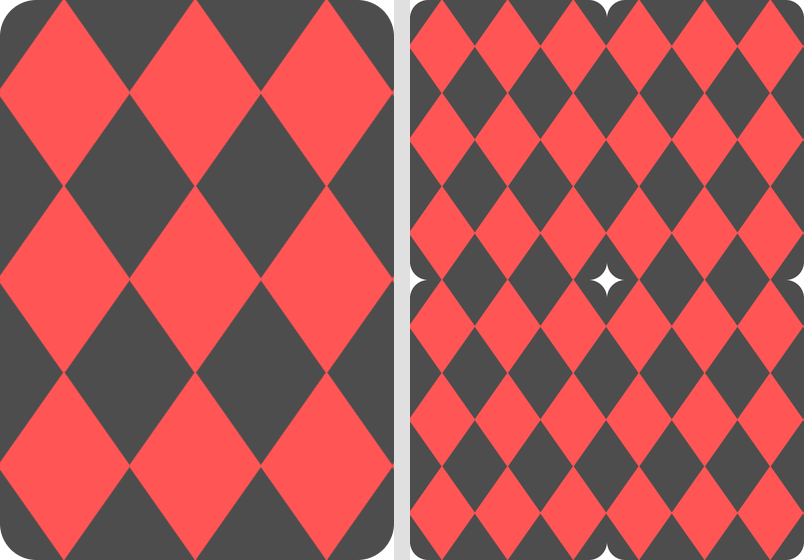
Left, the tile; right, the same tile 2 across and 2 down.
This pattern is drawn by a Shadertoy shader. Its source:

```glsl
// Harlequin card back: a 3 by 3 grid of tall red diamonds on charcoal, with rounded white corners.

const vec2 REPEATS = vec2(3.0);
const vec2 GRID_SHIFT = vec2(-0.0045, 0.0012);  // fraction of the canvas
const float DIAMOND_SCALE = 1.012;              // slightly over 1 so the tips join
const float CORNER_RADIUS = 0.065;              // fraction of the canvas height

const vec3 RED = vec3(1.0, 0.333, 0.333);
const vec3 CHARCOAL = vec3(0.302);
const vec3 WHITE = vec3(1.0);

// Signed distance to a diamond centred on the origin
float diamondDistance(vec2 p, vec2 halfSize, float scale) {
    vec2 slope = 1.0 / halfSize;
    return (dot(abs(p), slope) - scale) / length(slope);
}

// Signed distance to a rounded rectangle centred on the origin
float roundedBoxDistance(vec2 p, vec2 halfSize, float radius) {
    vec2 q = abs(p) - halfSize + radius;
    return length(max(q, 0.0)) + min(max(q.x, q.y), 0.0) - radius;
}

// Coverage of a shape, smoothed over the given width
float coverage(float dist, float width) {
    return clamp(0.5 - dist / width, 0.0, 1.0);
}

void mainImage(out vec4 fragColor, in vec2 fragCoord) {
    vec2 uv = fragCoord / iResolution.xy;
    vec2 canvas = vec2(iResolution.x / iResolution.y, 1.0);
    float pixel = 1.0 / iResolution.y;

    // Diamond grid, wrapping at every edge
    vec2 cellSize = canvas / REPEATS;
    vec2 local = (fract((uv - GRID_SHIFT) * REPEATS) - 0.5) * cellSize;
    float diamond = diamondDistance(local, 0.5 * cellSize, DIAMOND_SCALE);
    vec3 color = mix(CHARCOAL, RED, coverage(diamond, 1.25 * pixel));

    // Rounded corners; the straight sides stay fully covered up to the edge
    float card = roundedBoxDistance((uv - 0.5) * canvas, 0.5 * canvas, CORNER_RADIUS);
    color = mix(WHITE, color, coverage(card, pixel));

    fragColor = vec4(color, 1.0);
}
```
